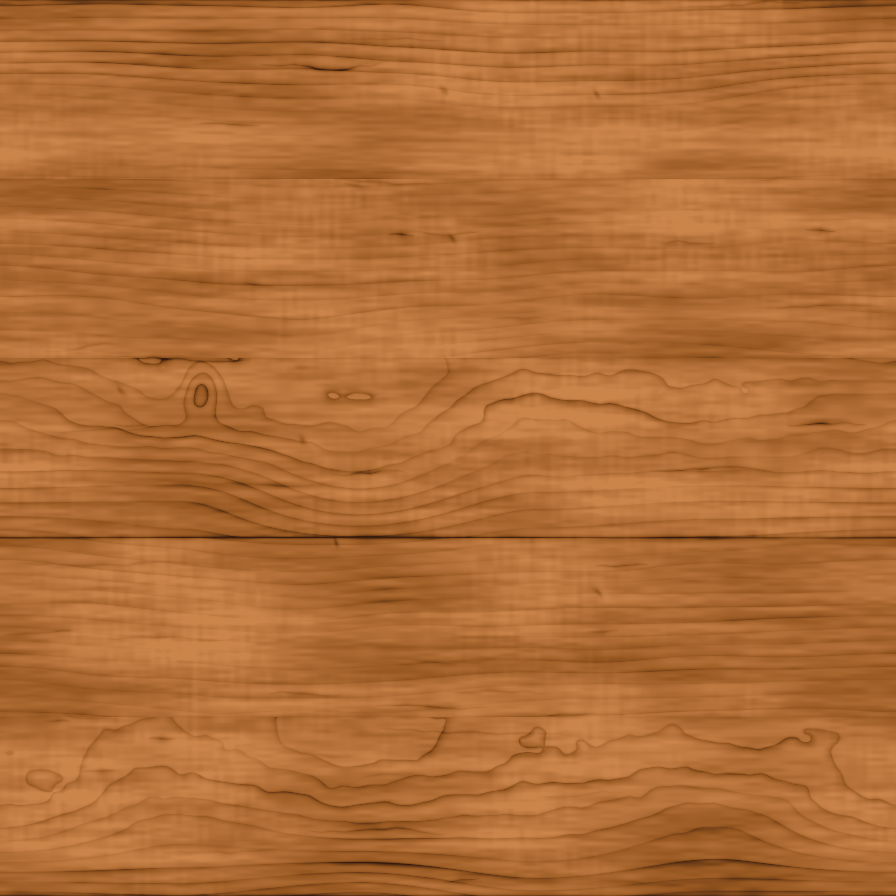
Write a Shadertoy shader that draws this texture.

```glsl
const float PLANKS = 5.0;
const float STREAKS = 48.0;
const float PINS = 7.0;
const float SEAM_WIDTH = 0.0018;
const float LINE_SHARP = 0.0010;
const float LINE_SOFT = 0.0050;
const float BASE_TONE = 0.87;
const float STAIN = 0.54;
const float BANDING = 0.30;
const float FIBRE = 0.24;
const float FINE_FIBRE = 0.19;
const float RIPPLE = 0.13;
const vec2 KNOT_CENTRE = vec2(0.225, 0.565);
const vec2 KNOT_RADIUS = vec2(0.020, 0.030);
const vec3 DARK = vec3(0.22, 0.11, 0.05);
const vec3 BROWN = vec3(0.585, 0.335, 0.122);
const vec3 HONEY = vec3(0.755, 0.485, 0.262);

float hash(vec2 p) {
    vec3 q = fract(p.xyx * vec3(0.1031, 0.1030, 0.0973));
    q += dot(q, q.yzx + 33.33);
    return fract((q.x + q.y) * q.z);
}

// Value noise that wraps across the canvas width
float noise(vec2 uv, vec2 freq, float seed) {
    vec2 p = uv * freq;
    vec2 i = floor(p);
    vec2 f = p - i;
    f = f * f * (3.0 - 2.0 * f);
    float x0 = mod(i.x, freq.x);
    float x1 = mod(i.x + 1.0, freq.x);
    float y = i.y + seed * 57.0;
    return mix(mix(hash(vec2(x0, y)), hash(vec2(x1, y)), f.x),
               mix(hash(vec2(x0, y + 1.0)), hash(vec2(x1, y + 1.0)), f.x), f.y);
}

bool isCathedral(float row) {
    return row == 0.0 || row == 2.0;
}

// Growth ring height: looping at the top of cathedral planks, straight elsewhere
float ringField(vec2 uv, float row) {
    float v = uv.y * PLANKS - row;
    if (isCathedral(row)) {
        vec2 k = (uv - KNOT_CENTRE) / KNOT_RADIUS;
        float jag = smoothstep(0.2, 0.6, v);
        return 9.0 * (1.0 - v) * (1.0 - v)
             + 3.6 * noise(uv, vec2(5.0, 11.0), row + 3.0)
             + 0.55 * jag * noise(uv, vec2(24.0, 38.0), row + 5.0)
             + 0.22 * jag * noise(uv, vec2(60.0, 75.0), row + 6.0)
             + (row == 2.0 ? 2.6 * exp(-dot(k, k)) : 0.0);
    }
    return 14.0 * v + 3.2 * noise(uv, vec2(3.0, 7.0), row + 7.0)
         + 0.6 * noise(uv, vec2(9.0, 30.0), row + 8.0);
}

// Ring contours with one crisp side and one soft side
float ringLines(vec2 uv, float row) {
    const vec2 e = vec2(0.001, 0.0);
    float f = ringField(uv, row);
    vec2 slope = vec2(ringField(uv + e.xy, row), ringField(uv + e.yx, row)) - f;
    float id = floor(f + 0.5);
    float s = f - id;
    float d = s / max(length(slope) / e.x, 4.0);
    float line = exp(-abs(d) / (d > 0.0 ? LINE_SOFT : LINE_SHARP)) * (1.0 - 2.0 * abs(s));
    float along = noise(uv, vec2(7.0, 18.0), row + 11.0);
    return line * mix(0.35, 1.0, hash(vec2(id + 40.0, row))) * mix(0.25, 1.3, along);
}

// Tapered dark mineral streaks along the grain
float streaks(vec2 uv) {
    float dark = 0.0;
    float wobble = 0.010 * (noise(uv, vec2(16.0, 10.0), 21.0) - 0.5)
                 + 0.003 * (noise(uv, vec2(70.0, 40.0), 22.0) - 0.5);
    float broken = mix(0.55, 1.15, noise(uv, vec2(60.0, 30.0), 23.0));
    for (float i = 0.0; i < STREAKS; i++) {
        vec2 c = vec2(hash(vec2(i, 3.7)), hash(vec2(i, 9.1)));
        float size = hash(vec2(i, 15.3));
        float dx = fract(uv.x - c.x + 0.5) - 0.5;
        float taper = max(1.0 - abs(dx) / mix(0.015, 0.12, size * size), 0.0);
        float width = 0.0007 + 0.0017 * taper;
        float strength = mix(0.3, 1.0, hash(vec2(i, 27.9)));
        dark = max(dark, strength * sqrt(taper) * exp(-abs(uv.y - c.y + wobble) / width));
    }
    return dark * broken;
}

// Small pin marks that lean across the grain; x is dark core, y is pale halo
vec2 pins(vec2 uv) {
    vec2 mark = vec2(0.0);
    for (float i = 0.0; i < PINS; i++) {
        vec2 d = uv - vec2(hash(vec2(i, 41.3)), hash(vec2(i, 53.9)));
        d.x = fract(d.x + 0.5) - 0.5;
        d.x += 0.5 * d.y + 0.01 * (noise(uv, vec2(60.0, 60.0), 43.0) - 0.5);
        vec2 core = d / vec2(0.0035, 0.005);
        vec2 halo = (d - vec2(0.010, 0.0)) / vec2(0.011, 0.018);
        mark += vec2(exp(-dot(core, core)), exp(-dot(halo, halo)));
    }
    return mark;
}

void mainImage(out vec4 fragColor, in vec2 fragCoord) {
    vec2 uv = fragCoord / iResolution.xy;
    float row = min(floor(uv.y * PLANKS), PLANKS - 1.0);
    float v = uv.y * PLANKS - row;

    // Broad stain, long bands, fibres and cross ripple
    float cloud = 0.6 * noise(uv, vec2(5.0, 11.0), row) + 0.4 * noise(uv, vec2(12.0, 26.0), row + 1.0);
    float band = noise(uv, vec2(4.0, 48.0), row + 2.0);
    float fibre = noise(uv, vec2(9.0, 140.0), 31.0);
    float fine = noise(uv, vec2(44.0, 256.0), 33.0);
    float ripple = (noise(uv, vec2(170.0, 45.0), 35.0) - 0.5) * smoothstep(0.35, 0.75, cloud);
    float tone = BASE_TONE + STAIN * (cloud - 0.5) + BANDING * (band - 0.5)
               + FIBRE * (fibre - 0.5) + FINE_FIBRE * (fine - 0.5) + RIPPLE * ripple
               + 0.08 * (hash(vec2(row, 71.0)) - 0.5);

    // Grain lines, boldest in cathedral planks and the top edge
    float lineStrength = isCathedral(row) ? 0.62 : 0.26;
    if (row == PLANKS - 1.0) lineStrength = mix(0.18, 0.58, smoothstep(0.35, 0.7, v));
    tone -= lineStrength * ringLines(uv, row);

    // Knot and blemishes
    vec2 k = (uv - KNOT_CENTRE) / KNOT_RADIUS;
    vec2 pin = pins(uv);
    tone += 0.10 * pin.y - 0.36 * pin.x - 0.25 * exp(-2.5 * dot(k, k));
    tone -= 0.72 * streaks(uv);

    // One open joint, dark outer edges, faint joints between the rest
    float joint = floor(uv.y * PLANKS + 0.5);
    float gap = abs(uv.y - joint / PLANKS);
    float depth = joint == 2.0 ? 0.8 : (joint == 0.0 || joint == PLANKS ? 0.6 : 0.12);
    float wear = mix(0.5, 1.1, noise(uv, vec2(6.0, 1.0), 45.0));
    tone -= depth * wear * (exp(-gap / SEAM_WIDTH) + 0.25 * exp(-gap / (7.0 * SEAM_WIDTH)));

    tone = clamp(tone, 0.0, 1.12);
    vec3 color = tone < 0.5 ? mix(DARK, BROWN, tone * 2.0) : mix(BROWN, HONEY, tone * 2.0 - 1.0);
    fragColor = vec4(color, 1.0);
}
```
